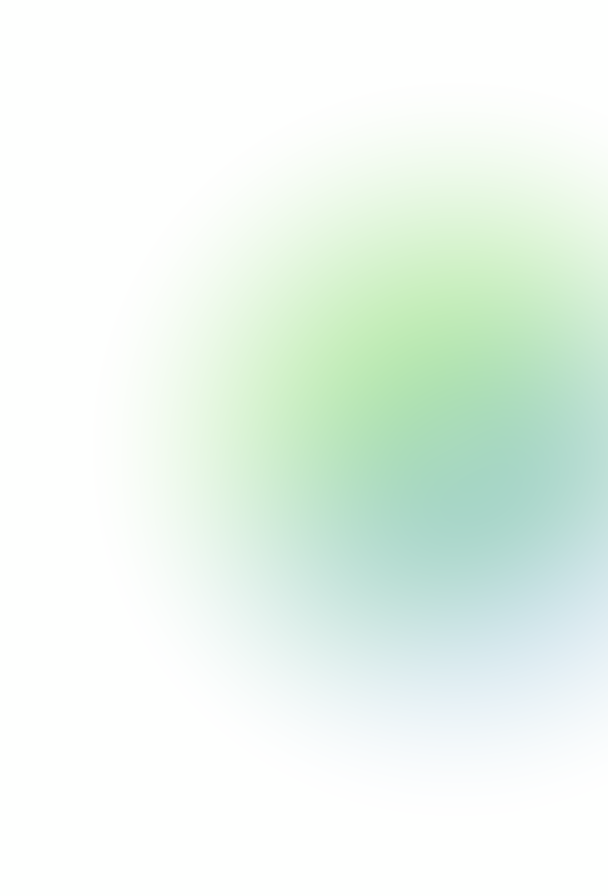
Give the GLSL for this background, as a WebGL 1 fragment shader.

```glsl
precision highp float;
// A soft round glow on a near-white ground, cut by the right edge.
// A smooth radial falloff sets its strength; its tint runs along a
// slanted axis from leaf green through teal to pale blue.

uniform vec2 u_resolution;

const vec3 PAPER = vec3(0.998, 0.999, 0.998);
const vec3 LEAF  = vec3(0.70, 0.91, 0.64);
const vec3 TEAL  = vec3(0.645, 0.83, 0.78);
const vec3 MIST  = vec3(0.69, 0.82, 0.88);

// Strength of a blurred disc: 1 inside the core, 0 beyond the rim.
float softDisc(vec2 p, vec2 center, float core, float rim) {
  return 1.0 - smoothstep(core, rim, distance(p, center));
}

// Three-colour ramp along the distance t.
vec3 tintRamp(float t, vec3 first, vec3 second, vec3 third) {
  vec3 tint = mix(first, second, smoothstep(0.49, 0.78, t));
  return mix(tint, third, smoothstep(0.76, 0.96, t));
}

void main() {
  // Units of canvas height, origin at the lower left.
  vec2 p = gl_FragCoord.xy / u_resolution.y;

  // Distance along the tint axis, measured from the upper left corner.
  float slant = dot(vec2(p.x, 1.0 - p.y), vec2(0.47, 0.88));
  vec3 tint = tintRamp(slant, LEAF, TEAL, MIST);

  float glow = softDisc(p, vec2(0.509, 0.502), 0.03, 0.43);
  gl_FragColor = vec4(mix(PAPER, tint, glow), 1.0);
}
```
